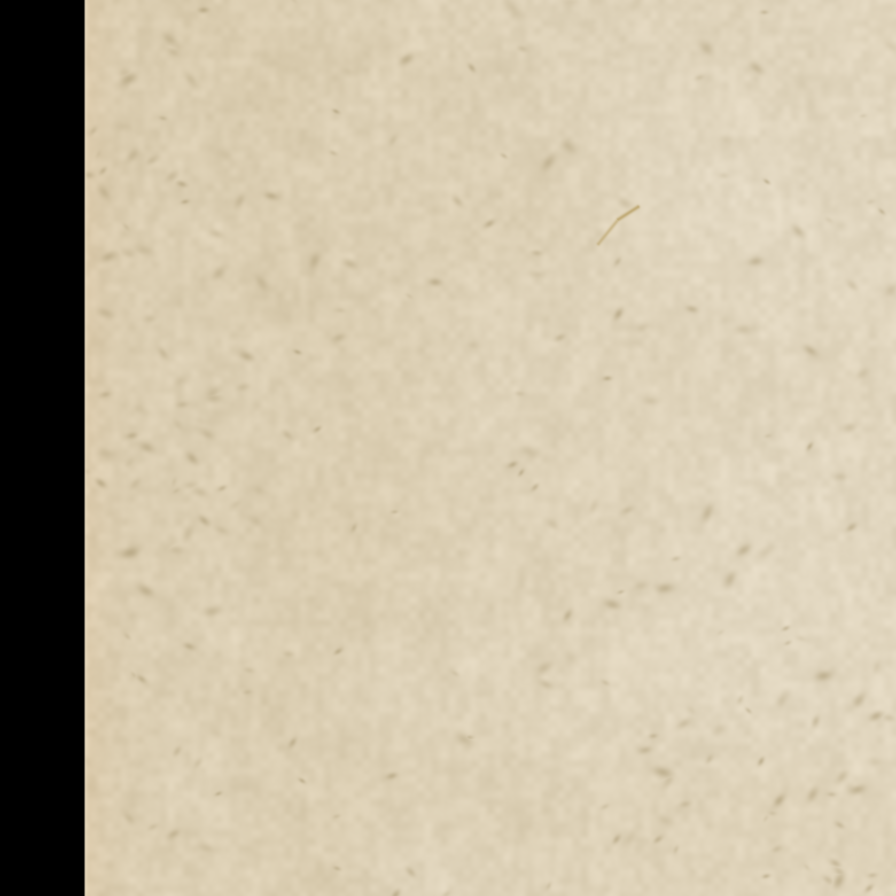
Give the GLSL for this texture, as a three.js fragment shader.

```glsl
// Aged cream paper beside a black margin on the left.
// Layered value noise makes clouds, mottling and grain; hashed cells scatter
// small slanted stains, and distance functions draw the edge and one fibre.

varying vec2 vUv;

const vec3 MARGIN_BLACK = vec3(0.0);
const vec3 PAPER_TAN = vec3(0.855, 0.801, 0.688);
const vec3 PAPER_PALE = vec3(0.886, 0.844, 0.755);
const vec3 EDGE_WARM = vec3(0.860, 0.775, 0.640);
const vec3 RIM_LIGHT = vec3(0.930, 0.880, 0.780);
const vec3 STAIN_BROWN = vec3(0.660, 0.595, 0.445);
const vec3 FIBRE_GOLD = vec3(0.740, 0.650, 0.430);

const float MARGIN_WIDTH = 0.0945;
const float EDGE_SOFTNESS = 0.0015;
const float CLOUD_STRENGTH = 0.75;
const float MOTTLE_STRENGTH = 0.042;
const float GRAIN_STRENGTH = 0.036;
const float WEAVE_STRENGTH = 0.020;
const float STAIN_CELLS = 46.0;
const float STAIN_STRENGTH = 0.55;
const float FIBRE_WIDTH = 0.0022;

float hash(vec2 p) {
  vec3 q = fract(vec3(p.xyx) * 0.1031);
  q += dot(q, q.yzx + 33.33);
  return fract((q.x + q.y) * q.z);
}

float valueNoise(vec2 p) {
  vec2 cell = floor(p);
  vec2 f = fract(p);
  f = f * f * (3.0 - 2.0 * f);
  float low = mix(hash(cell), hash(cell + vec2(1.0, 0.0)), f.x);
  float high = mix(hash(cell + vec2(0.0, 1.0)), hash(cell + 1.0), f.x);
  return mix(low, high, f.y);
}

// Fractal noise centred on zero
float fractalNoise(vec2 p) {
  float sum = 0.0;
  float weight = 0.5;
  for (int i = 0; i < 4; i++) {
    sum += weight * (valueNoise(p) - 0.5);
    p = mat2(0.8, 0.6, -0.6, 0.8) * p * 2.03 + 17.3;
    weight *= 0.5;
  }
  return sum;
}

float blob(vec2 p, vec2 centre, vec2 size) {
  vec2 d = (p - centre) / size;
  return exp(-dot(d, d));
}

float segmentDistance(vec2 p, vec2 a, vec2 b) {
  vec2 along = b - a;
  float t = clamp(dot(p - a, along) / dot(along, along), 0.0, 1.0);
  return length(p - a - along * t);
}

// Where the stains gather: left side, lower right and a thin scatter
float stainDensity(vec2 p) {
  return 0.07 + 0.42 * blob(p, vec2(0.21, 0.45), vec2(0.09, 0.13))
    + 0.28 * blob(p, vec2(0.13, 0.80), vec2(0.08, 0.28))
    + 0.24 * blob(p, vec2(0.90, 0.08), vec2(0.18, 0.14));
}

// Soft slanted flecks, one candidate per cell
float stains(vec2 p) {
  vec2 home = floor(p * STAIN_CELLS);
  float cover = 0.0;
  for (int y = -1; y <= 1; y++) {
    for (int x = -1; x <= 1; x++) {
      vec2 cell = home + vec2(float(x), float(y));
      vec2 centre = cell + vec2(hash(cell + 3.1), hash(cell + 7.7));
      vec2 d = p * STAIN_CELLS - centre;
      float angle = mix(-0.9, 1.2, hash(cell + 21.3));
      d = mat2(cos(angle), -sin(angle), sin(angle), cos(angle)) * d;
      d /= mix(0.12, 0.30, hash(cell + 11.9)) * vec2(1.5, 0.85);
      float present = step(hash(cell + 41.7), stainDensity(centre / STAIN_CELLS));
      cover = max(cover, present * mix(0.25, 1.0, hash(cell + 5.3)) * exp(-dot(d, d)));
    }
  }
  return cover;
}

vec3 paper(vec2 p) {
  // Broad clouds, paler to the right and at the foot
  float pale = smoothstep(0.15, 1.0, p.x) * 0.75 + 0.08;
  pale += CLOUD_STRENGTH * fractalNoise(p * 5.0 + 4.0);
  pale += 0.40 * blob(p, vec2(0.46, 0.02), vec2(0.08, 0.06));
  pale += 0.20 * blob(p, vec2(0.50, 0.24), vec2(0.10, 0.12));
  pale -= 0.35 * blob(p, vec2(0.86, 0.06), vec2(0.20, 0.10));
  vec3 color = mix(PAPER_TAN, PAPER_PALE, clamp(pale, -0.2, 1.1));
  float fromEdge = p.x - MARGIN_WIDTH;
  color = mix(color, EDGE_WARM, 0.55 * exp(-max(fromEdge, 0.0) / 0.025));

  // Mottling, fine grain and faint upright weave, with blue varying most
  float tone = MOTTLE_STRENGTH * fractalNoise(p * 42.0);
  tone += GRAIN_STRENGTH * (valueNoise(p * 115.0) - 0.5);
  tone += WEAVE_STRENGTH * (valueNoise(p * vec2(95.0, 32.0) + 60.0) - 0.5);
  color += tone * vec3(0.95, 1.0, 1.2);
  color = mix(color, STAIN_BROWN, STAIN_STRENGTH * stains(p));

  // Bent fibre, then the light rim of the sheet
  float fibre = segmentDistance(p, vec2(0.690, 0.755), vec2(0.712, 0.769));
  float tail = segmentDistance(p, vec2(0.668, 0.728), vec2(0.690, 0.755));
  float ink = max(0.85 * exp(-pow(fibre / FIBRE_WIDTH, 2.0)), 0.6 * exp(-pow(tail / FIBRE_WIDTH, 2.0)));
  color = mix(color, FIBRE_GOLD, ink);
  return mix(color, RIM_LIGHT, 0.7 * exp(-pow(fromEdge / 0.003, 2.0)));
}

void main() {
  float sheet = smoothstep(-EDGE_SOFTNESS, EDGE_SOFTNESS, vUv.x - MARGIN_WIDTH);
  gl_FragColor = vec4(mix(MARGIN_BLACK, paper(vUv), sheet), 1.0);
}
```
